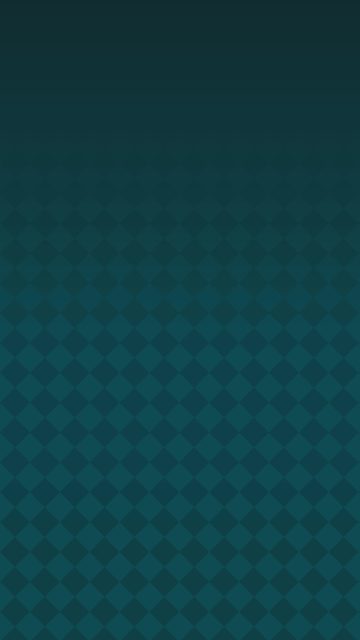
A WebGL 1 fragment shader for this background:

```glsl
precision highp float;

uniform vec2 u_resolution;

// Diamond lattice, in canvas widths; phase in cells
const float CELL = 0.083;
const vec2 PHASE = vec2(0.0, 0.446);

// Heights of the colour stops, as shares of the canvas height
const float LOW = 0.16;
const float MIDDLE = 0.25;
const float FADE_START = 0.45;
const float SLOPE = 0.535;
const float FADE_MID = 0.62;
const float FADE_END = 0.80;

// Light diamonds
const vec3 LIGHT_BASE = vec3(0.059, 0.294, 0.325);
const vec3 LIGHT_SLOPE = vec3(0.056, 0.275, 0.313);
const vec3 LIGHT_MID = vec3(0.062, 0.257, 0.273);

// Dark diamonds
const vec3 DARK_BASE = vec3(0.057, 0.252, 0.272);
const vec3 DARK_BLUE = vec3(0.055, 0.253, 0.290);
const vec3 DARK_SLOPE = vec3(0.060, 0.257, 0.275);
const vec3 DARK_MID = vec3(0.058, 0.237, 0.252);

// Plain veil above the pattern
const vec3 VEIL = vec3(0.061, 0.213, 0.235);
const vec3 TOP = vec3(0.066, 0.173, 0.186);

// Linear blend from one height to the next
float ramp(float from, float to, float height) {
  return clamp((height - from) / (to - from), 0.0, 1.0);
}

vec3 lightColor(float height) {
  vec3 color = mix(LIGHT_BASE, LIGHT_SLOPE, ramp(FADE_START, SLOPE, height));
  return mix(color, LIGHT_MID, ramp(SLOPE, FADE_MID, height));
}

vec3 darkColor(float height) {
  vec3 color = mix(DARK_BASE, DARK_BLUE, ramp(LOW, MIDDLE, height));
  color = mix(color, DARK_SLOPE, ramp(FADE_START, SLOPE, height));
  return mix(color, DARK_MID, ramp(SLOPE, FADE_MID, height));
}

// Coverage of the light diamonds, centred on whole cells
float diamonds(vec2 cell, float pixel) {
  vec2 local = abs(fract(cell + 0.5) - 0.5);
  float edge = local.x + local.y - 0.5;
  return 1.0 - smoothstep(-pixel, pixel, edge);
}

void main() {
  vec2 position = gl_FragCoord.xy / u_resolution.x;
  float height = gl_FragCoord.y / u_resolution.y;

  // Checkered diamonds
  float pixel = 0.7 / (u_resolution.x * CELL);
  float mask = diamonds(position / CELL - PHASE, pixel);
  vec3 color = mix(darkColor(height), lightColor(height), mask);

  // Fade into the dark top
  color = mix(color, VEIL, ramp(FADE_MID, FADE_END, height));
  color = mix(color, TOP, ramp(FADE_END, 1.0, height));

  gl_FragColor = vec4(color, 1.0);
}
```
